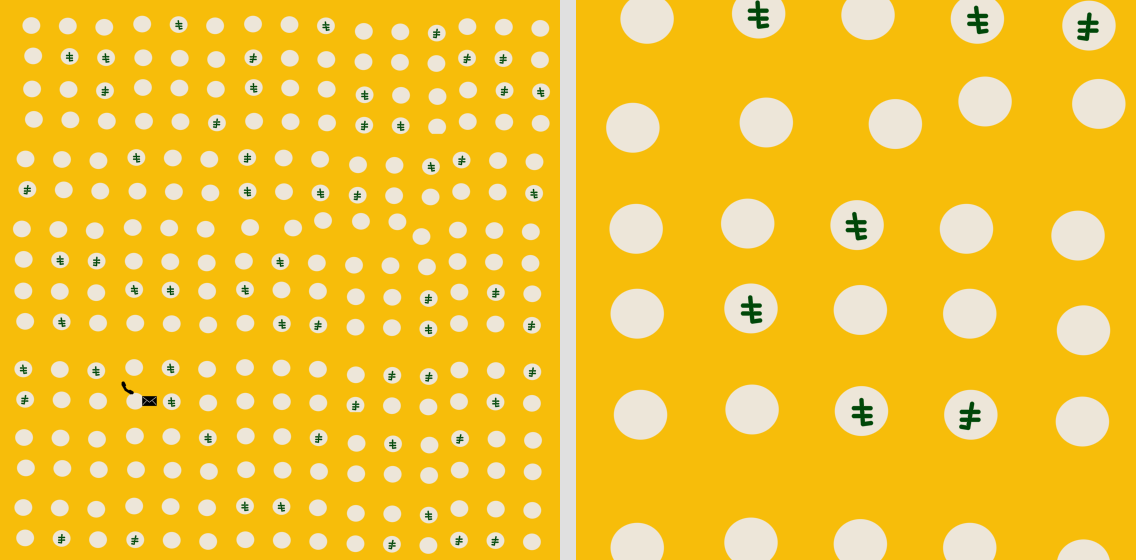
Left, the full canvas; right, a detail of the centre.
A WebGL 2 fragment shader for this pattern:

```glsl
#version 300 es
precision highp float;
// Cream discs on a yellow ground: 15 columns by 16 rows, set in row pairs and
// column triplets that drift a little. A hash picks the discs that carry a small
// green stroke mark. One row is disturbed, and two dark icons sit over the grid.

uniform vec2 u_resolution;
out vec4 fragColor;

float hash(vec2 p) {
    p = fract(p * vec2(0.1031, 0.1137));
    p += dot(p, p.yx + 33.33);
    return fract((p.x + p.y) * p.x * 47.0);
}

float segment(vec2 p, vec2 a, vec2 b) {
    vec2 d = b - a;
    return length(p - a - d * clamp(dot(p - a, d) / dot(d, d), 0.0, 1.0));
}

float box(vec2 p, vec2 halfSize) {
    vec2 d = abs(p) - halfSize;
    return length(max(d, 0.0)) + min(max(d.x, d.y), 0.0);
}

float fill(float d, float aa) {
    return 1.0 - smoothstep(-aa, aa, d);
}

// Disc centre, y down, on a canvas 768 units wide
vec2 discCentre(int col, int row) {
    float pairX[8] = float[8](43.0, 44.0, 35.0, 30.0, 32.0, 32.0, 33.0, 32.0);
    float pairY[8] = float[8](35.0, 122.0, 218.0, 314.0, 399.0, 506.0, 600.0, 696.0);
    float evenDrift[5] = float[5](0.0, -2.0, -2.0, 8.0, 1.5);
    float oddDrift[5] = float[5](0.0, 2.5, 2.5, 8.0, 3.0);
    int triplet = col / 3;
    float odd = float(row % 2), step3 = float(col % 3);
    vec2 c = vec2(pairX[row / 2], pairY[row / 2]) + odd * vec2(2.5, 41.7);
    c.x += 50.0 * float(col) + float(triplet) * (2.0 - odd);
    if (triplet == 4) c.x -= 10.0 - odd;
    c.y += mix(evenDrift[triplet], oddDrift[triplet], odd) + 0.5 * step3 * step3 + 0.2 * step3;

    // Disturbed stretch of the seventh row
    if (row == 6 && col >= 6 && col <= 11) {
        c.x += col == 7 ? 18.0 : (col == 11 ? -8.0 : 9.0);
        if (col >= 8 && col <= 10) c.y -= col == 8 ? 12.0 : 18.5;
    }
    return c;
}

// Abstract mark: a slanted stem crossed by two bars, with a short foot
float strokeMark(vec2 p, float kind) {
    float slant = 2.5 * (kind - 0.5);
    float d = segment(p, vec2(slant, -5.5), vec2(-slant, 5.5));
    d = min(d, segment(p, vec2(-3.8, -1.8), vec2(3.8, -1.8)));
    d = min(d, segment(p, vec2(-3.8, 1.8), vec2(3.8, 1.8)));
    float foot = kind < 0.5 ? 4.0 : -4.0;
    return min(d, segment(p, vec2(-slant, 5.5), vec2(foot, 5.0))) - 1.0;
}

void main() {
    vec2 uv = gl_FragCoord.xy / u_resolution;
    vec2 p = vec2(uv.x, 1.0 - uv.y) * 768.0;
    float aa = 768.0 / min(u_resolution.x, u_resolution.y) * 0.75;

    vec3 color = vec3(0.97, 0.74, 0.04);
    vec3 cream = vec3(0.93, 0.90, 0.85);
    vec3 green = vec3(0.0, 0.28, 0.03);

    // Discs and marks
    for (int row = 0; row < 16; row++) {
        if (abs(p.y - discCentre(0, row).y) > 32.0) continue;
        for (int col = 0; col < 15; col++) {
            vec2 q = p - discCentre(col, row);
            if (max(abs(q.x), abs(q.y)) > 16.0) continue;
            float disc = (length(q / vec2(12.2, 11.4)) - 1.0) * 11.8;
            // Two discs have a flat lower edge
            bool flatEdge = (row == 3 && col == 11) || (row == 11 && col == 9);
            if (flatEdge) disc = max(disc, q.y - 9.5);
            color = mix(color, cream, fill(disc, aa));

            vec2 id = vec2(col, row) + 3.0;
            if (hash(id) < 0.2) {
                vec2 nudge = vec2(hash(id + 40.0) - 0.5, 0.5);
                float mark = strokeMark(q - nudge, hash(id + 80.0));
                color = mix(color, green, fill(mark, aa));
            }
        }
    }

    // Envelope with pale fold lines
    vec2 e = p - vec2(205.0, 550.0);
    float folds = segment(vec2(abs(e.x), e.y), vec2(10.0, -6.0), vec2(0.0, 1.5));
    folds = min(folds, segment(vec2(abs(e.x), e.y), vec2(10.0, 6.0), vec2(4.0, -0.5)));
    color = mix(color, vec3(0.0), fill(box(e, vec2(10.0, 6.7)), aa));
    float foldInk = fill(folds - 0.4, aa) * fill(box(e, vec2(9.5, 6.2)), aa);
    color = mix(color, cream, 0.8 * foldInk);

    // Handset: a bent bar with thick ends
    vec2 h = p - vec2(174.5, 532.0);
    float handset = segment(h, vec2(-6.0, -4.5), vec2(-2.0, 2.5)) - 1.8;
    handset = min(handset, segment(h, vec2(-2.0, 2.5), vec2(5.0, 7.0)) - 1.8);
    handset = min(handset, segment(h, vec2(-5.5, -6.5), vec2(-4.0, -3.5)) - 2.3);
    handset = min(handset, segment(h, vec2(3.8, 5.0), vec2(6.5, 6.5)) - 2.3);
    color = mix(color, vec3(0.0), fill(handset, aa));

    fragColor = vec4(color, 1.0);
}
```
